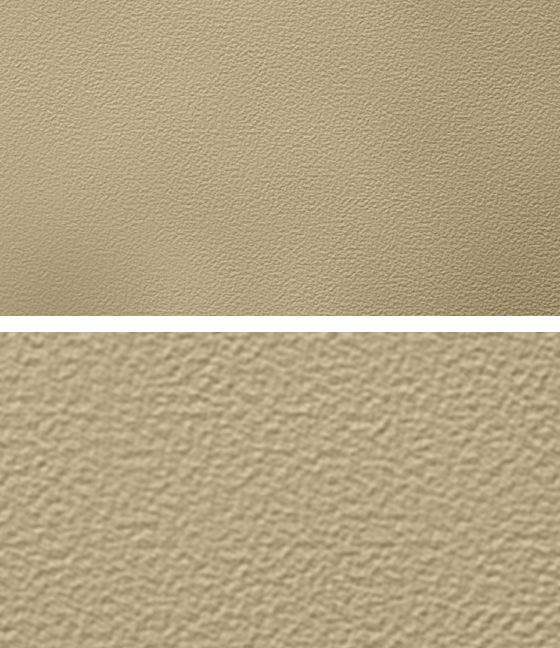
Top: the whole. Bottom: its middle third, enlarged.
Write a WebGL 1 fragment shader that draws this texture.

```glsl
precision highp float;
// Fine sand-coloured stucco lit from above: layered gradient noise forms a height
// field, its slope towards the light gives the relief, and broad smooth shading
// with faint stains tints the wall.
uniform vec2 u_resolution;

const vec3 SAND = vec3(0.692, 0.632, 0.499);
const vec3 SHADE_TINT = vec3(1.0, 1.0, 1.05);
const vec2 LIGHT_STEP = vec2(-0.0016, 0.0042);

// Random unit vector for a lattice point
vec2 hashDirection(vec2 cell) {
  vec3 q = fract(vec3(cell.xyx) * vec3(0.1031, 0.1030, 0.0973));
  q += dot(q, q.yzx + 33.33);
  float angle = 6.2832 * fract((q.x + q.y) * q.z);
  return vec2(cos(angle), sin(angle));
}

float gradientNoise(vec2 p) {
  vec2 cell = floor(p);
  vec2 f = p - cell;
  vec2 w = f * f * f * (f * (f * 6.0 - 15.0) + 10.0);
  vec2 e = vec2(1.0, 0.0);
  float a = dot(hashDirection(cell), f);
  float b = dot(hashDirection(cell + e.xy), f - e.xy);
  float c = dot(hashDirection(cell + e.yx), f - e.yx);
  float d = dot(hashDirection(cell + e.xx), f - e.xx);
  return mix(mix(a, b, w.x), mix(c, d, w.x), w.y);
}

// Two octaves, the second finer, weaker and rotated
float layeredNoise(vec2 p, float gain) {
  vec2 finer = mat2(0.8, 0.6, -0.6, 0.8) * p * 1.7 + 17.3;
  return gradientNoise(p) + gain * gradientNoise(finer);
}

// Plaster grains, slightly wider than tall
float plasterHeight(vec2 p) {
  return layeredNoise(p * vec2(88.0, 104.0) + 40.0, 0.5);
}

// Positive on faces turned to the light, negative on the undersides
float relief(vec2 p, vec2 lightStep) {
  return plasterHeight(p - 0.5 * lightStep) - plasterHeight(p + 0.5 * lightStep);
}

// Bright upper left falling off to the right and the lower corners
float wallTone(vec2 uv, vec2 p) {
  float tone = 0.029 - 0.056 * smoothstep(0.35, 1.0, uv.x);
  tone -= 0.018 * (1.0 - uv.y);
  tone -= 0.04 * smoothstep(0.5, 0.0, length(uv - vec2(1.0, 0.0)));
  tone -= 0.04 * smoothstep(0.35, 0.0, length(uv - vec2(0.06, 0.0)));
  return tone + 0.025 * layeredNoise(p * 2.3 + 5.0, 0.5);
}

// The finish is rougher to the upper right and worn smooth at the lower left
float roughness(vec2 uv, vec2 p) {
  float worn = smoothstep(0.65, 0.0, length(uv - vec2(0.0, 0.1)));
  float patches = 0.3 * gradientNoise(p * 9.0 + 9.0);
  return 0.95 + 0.2 * uv.x - 0.4 * worn + patches;
}

void main() {
  vec2 uv = gl_FragCoord.xy / u_resolution;
  vec2 p = gl_FragCoord.xy / u_resolution.y;

  float slope = relief(p, LIGHT_STEP);
  float grain = 0.155 * slope * roughness(uv, p);
  float shade = wallTone(uv, p) + clamp(grain, -0.17, 0.13);

  gl_FragColor = vec4(SAND + shade * SHADE_TINT, 1.0);
}
```
